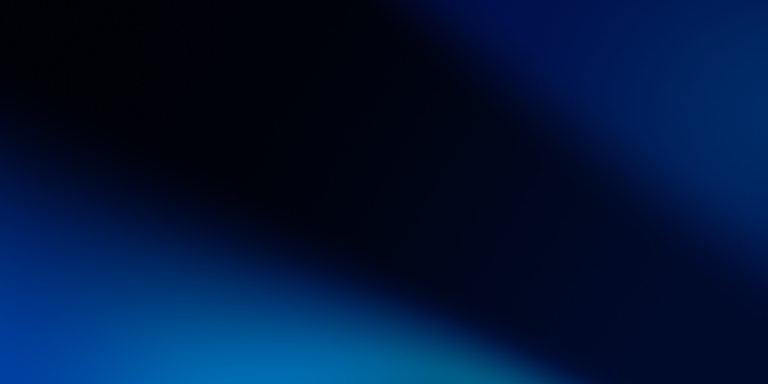
Write a WebGL 2 fragment shader that draws this background.

```glsl
#version 300 es
precision highp float;

uniform vec2 u_resolution;
out vec4 fragColor;

const vec3 BLACK_BLUE = vec3(0.0, 0.006, 0.030);
const vec3 DEEP_NAVY = vec3(0.0, 0.040, 0.170);
const vec3 NAVY = vec3(0.0, 0.065, 0.270);
const vec3 ROYAL = vec3(0.0, 0.250, 0.620);
const vec3 AZURE = vec3(0.0, 0.430, 0.700);
const vec3 TEAL = vec3(0.0, 0.370, 0.530);
const vec3 INDIGO = vec3(0.0, 0.055, 0.290);
const vec3 STEEL = vec3(0.0, 0.170, 0.400);

float hash(vec2 p) {
    return fract(sin(dot(p, vec2(127.1, 311.7))) * 43758.5453);
}

// Soft round falloff, 1 at the centre
float glow(vec2 p, vec2 center, vec2 radius) {
    vec2 d = (p - center) / radius;
    return exp(-dot(d, d));
}

// Depth below the slanted edge of the lower light
float lowerDepth(vec2 p, float top, float slope) {
    return (top - slope * p.x - p.y) / sqrt(1.0 + slope * slope);
}

// Depth above the bowed edge of the upper light
float upperDepth(vec2 p, float start, float slope, float bow) {
    float x = p.x - start;
    return (p.y - 1.0 + slope * x - bow * x * x) / sqrt(1.0 + slope * slope);
}

// Dark band, lighter toward the lower right
vec3 darkBand(vec2 p) {
    float t = smoothstep(0.0, 2.4, p.x + 0.6 * (1.0 - p.y));
    return mix(BLACK_BLUE, DEEP_NAVY, t * t);
}

// Wide fade on the left, narrow fade on the right
vec3 addLowerLight(vec3 base, vec2 p) {
    float width = mix(0.62, 0.16, smoothstep(0.0, 1.35, p.x));
    float t = lowerDepth(p, 0.77, 0.465) / width;
    vec3 bright = mix(ROYAL, AZURE, smoothstep(0.0, 0.6, p.x));
    bright = mix(bright, TEAL, smoothstep(0.7, 1.25, p.x));
    vec3 color = mix(base, NAVY, smoothstep(-0.12, 0.55, t));
    return mix(color, bright, smoothstep(0.15, 1.1, t));
}

// Indigo veil with a steel blue glow at the right side
vec3 addUpperLight(vec3 base, vec2 p) {
    float depth = upperDepth(p, 0.97, 0.93, 0.13);
    float veil = smoothstep(-0.04, 0.20, depth);
    float side = glow(p, vec2(2.05, 0.70), vec2(0.50, 0.42));
    return mix(base, mix(INDIGO, STEEL, side), veil);
}

void main() {
    vec2 p = gl_FragCoord.xy / u_resolution.y;
    p.x *= 2.0 * u_resolution.y / u_resolution.x;

    vec3 color = darkBand(p);
    color = addUpperLight(color, p);
    color = addLowerLight(color, p);

    // Faint grain against banding
    color += (hash(floor(p * 256.0)) - 0.5) / 255.0;
    fragColor = vec4(clamp(color, 0.0, 1.0), 1.0);
}
```
